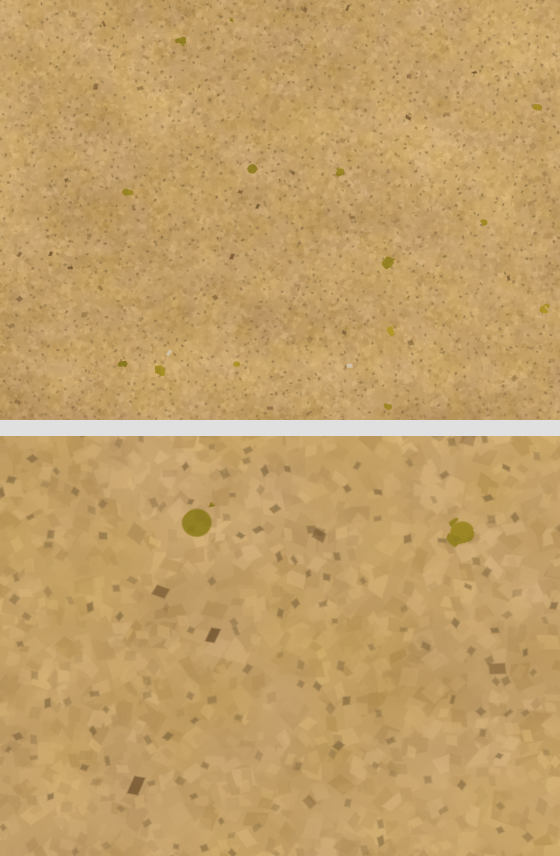
Top: the whole. Bottom: its middle third, enlarged.
Reproduce this texture procedurally as a WebGL 2 fragment shader.

```glsl
#version 300 es
precision highp float;
// Dry sandy ground: overlapping angular grains, dark specks, bits of leaf and pale chips.

uniform vec2 u_resolution;
out vec4 fragColor;

const vec3 SAND_DARK  = vec3(0.650, 0.510, 0.310);
const vec3 SAND_LIGHT = vec3(0.800, 0.660, 0.430);
const vec3 SPECK      = vec3(0.500, 0.400, 0.240);
const vec3 DEBRIS     = vec3(0.400, 0.290, 0.150);
const vec3 LEAF_OLIVE = vec3(0.480, 0.430, 0.080);
const vec3 LEAF_GOLD  = vec3(0.740, 0.620, 0.130);
const vec3 CHIP       = vec3(0.820, 0.780, 0.700);

const float MEAN_TONE     = 0.77;   // 0 = dark sand, 1 = light sand
const float GRAIN_SPREAD  = 0.90;
const float MOTTLE_SPREAD = 1.00;
const float GRAIN_OPACITY = 0.70;
const float SPECK_OPACITY = 0.62;
const float EDGE          = 0.0006; // edge softness, in canvas heights
const float LEAF_CELL     = 0.17;
const float LEAF_CHANCE   = 0.32;

float hash(vec2 cell, float seed) {
    return fract(sin(dot(cell, vec2(127.1, 311.7)) + seed * 74.7) * 43758.5453);
}

float valueNoise(vec2 p, float seed) {
    vec2 i = floor(p), f = fract(p);
    f = f * f * (3.0 - 2.0 * f);
    float low  = mix(hash(i, seed), hash(i + vec2(1, 0), seed), f.x);
    float high = mix(hash(i + vec2(0, 1), seed), hash(i + vec2(1, 1), seed), f.x);
    return mix(low, high, f.y);
}

float fbm(vec2 p, float seed) {
    float sum = 0.0, weight = 0.5;
    for (int k = 0; k < 4; k++) {
        sum += weight * valueNoise(p, seed + float(k));
        p = p * 2.3 + 5.2;
        weight *= 0.55;
    }
    return sum;
}

float edgeWidth() {
    return EDGE + 0.7 / u_resolution.y;
}

// Skewed, turned rectangles painted in cell order: x = tone of the top one, y = coverage.
vec2 flakes(vec2 p, float cell, float density, float reach, float seed) {
    vec2 q = p / cell, home = floor(q);
    float soft = edgeWidth() / cell;
    vec2 paint = vec2(0.5, 0.0);
    for (int j = -1; j <= 1; j++) {
        for (int i = -1; i <= 1; i++) {
            vec2 id = home + vec2(i, j);
            if (hash(id, seed) > density) continue;
            vec2 d = q - id - vec2(hash(id, seed + 1.0), hash(id, seed + 2.0));
            float angle = 6.2832 * hash(id, seed + 3.0);
            float c = cos(angle), s = sin(angle);
            d = mat2(c, -s, s, c) * d;
            float size = hash(id, seed + 4.0), tone = hash(id, seed + 5.0);
            d.x += d.y * (tone - 0.5) * 0.6;
            vec2 extent = reach * vec2(0.65 + 0.55 * size, 1.0 - 0.5 * fract(size * 7.0));
            vec2 gap = abs(d) - extent;
            float cover = 1.0 - smoothstep(-soft, soft, max(gap.x, gap.y));
            paint = mix(paint, vec2(tone, 1.0), cover);
        }
    }
    return paint;
}

// Scattered leaf bits; the grain tone breaks up their outline.
float leafMask(vec2 p, float grainTone) {
    vec2 id = floor(p / LEAF_CELL);
    if (hash(id, 60.0) > LEAF_CHANCE) return 0.0;
    vec2 center = 0.15 + 0.7 * vec2(hash(id, 61.0), hash(id, 62.0));
    vec2 d = p - (id + center) * LEAF_CELL;
    d.y *= 1.0 + 0.5 * hash(id, 63.0);
    float radius = mix(0.006, 0.014, hash(id, 64.0));
    float dist = length(d) + (grainTone - 0.5) * 0.018;
    return 1.0 - smoothstep(radius - edgeWidth(), radius + edgeWidth(), dist);
}

void main() {
    vec2 p = gl_FragCoord.xy / u_resolution.y;

    // Three sizes of grain, the finest on top
    vec2 coarse = flakes(p, 0.023, 0.90, 0.48, 10.0);
    vec2 medium = flakes(p, 0.016, 0.75, 0.48, 20.0);
    vec2 fine   = flakes(p, 0.012, 0.50, 0.42, 30.0);
    float grain = mix(0.5, coarse.x, coarse.y * GRAIN_OPACITY);
    grain = mix(grain, medium.x, medium.y * GRAIN_OPACITY);
    grain = mix(grain, fine.x, fine.y * GRAIN_OPACITY);

    // Broad mottling, slightly wider than tall, and a faint rise in light upwards
    float mottle = fbm(p * vec2(5.0, 8.0), 40.0) - 0.5;
    float tone = MEAN_TONE + GRAIN_SPREAD * (grain - 0.5)
               + MOTTLE_SPREAD * mottle + 0.12 * (p.y - 0.5);
    vec3 color = mix(SAND_DARK, SAND_LIGHT, tone);
    color.b += 0.05 * (valueNoise(p * 24.0, 50.0) - 0.5) + 0.03 * (medium.x - 0.5);

    // Small dark specks and rarer brown debris
    vec2 specks = flakes(p, 0.021, 0.48, 0.15, 70.0);
    color = mix(color, SPECK, specks.y * SPECK_OPACITY * (0.5 + 0.6 * specks.x));
    vec2 debris = flakes(p, 0.065, 0.16, 0.10, 80.0);
    color = mix(color, DEBRIS, debris.y * (0.15 + 0.65 * debris.x * debris.x));

    // Leaf bits and a few pale chips
    vec3 leaf = mix(LEAF_OLIVE, LEAF_GOLD, 0.3 * grain + 0.7 * hash(floor(p / LEAF_CELL), 65.0));
    color = mix(color, leaf, 0.85 * leafMask(p, medium.x));
    vec2 chips = flakes(p, 0.25, 0.14, 0.028, 90.0);
    color = mix(color, CHIP, 0.85 * chips.y);

    fragColor = vec4(color, 1.0);
}
```
